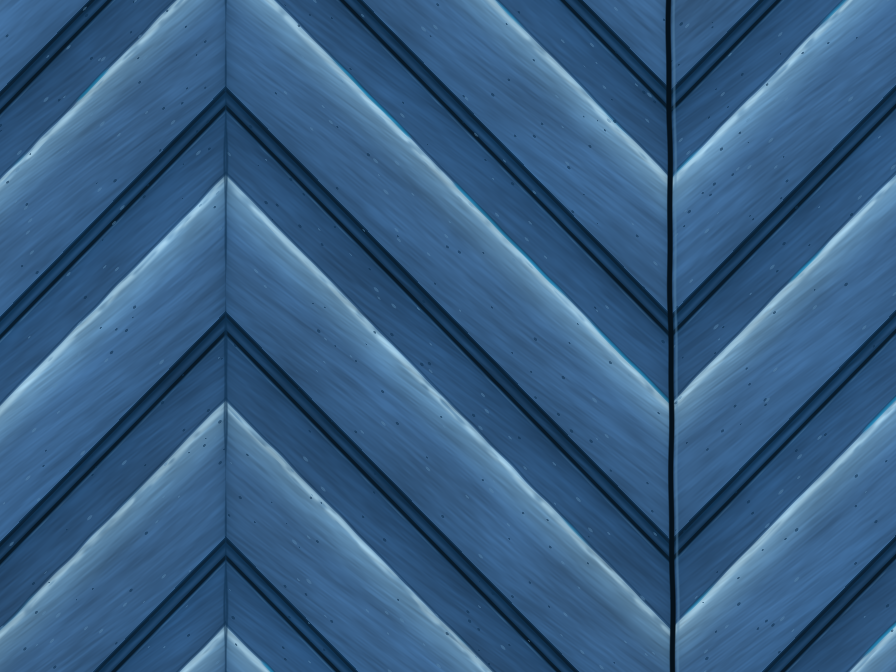
Write a WebGL 1 fragment shader that draws this texture.

```glsl
precision highp float;
// Painted blue chevron boards: mirrored diagonal strips with a double groove,
// a recessed flat and a raised face whose worn edge catches the light.
// A triangle wave folds the plane; one profile is then repeated along it.
uniform vec2 u_resolution;

const float PEAK_X = 0.336;   // mitre joint, in canvas heights
const float PANEL_W = 0.662;  // distance from mitre to open seam
const float PITCH = 0.335;    // vertical spacing of the boards
const float SLOPE = 1.02;

const vec3 BLACK_TEAL = vec3(0.03, 0.09, 0.14);
const vec3 DEEP = vec3(0.06, 0.18, 0.29);
const vec3 SHADE = vec3(0.16, 0.30, 0.45);
const vec3 BASE = vec3(0.23, 0.38, 0.54);
const vec3 LIGHT = vec3(0.34, 0.51, 0.65);
const vec3 PALE = vec3(0.60, 0.74, 0.82);
const vec3 TURQUOISE = vec3(0.10, 0.48, 0.66);

float hash(vec2 p) {
  return fract(sin(dot(p, vec2(127.1, 311.7))) * 43758.545);
}

float noise(vec2 p) {
  vec2 i = floor(p), f = fract(p);
  f = f * f * (3.0 - 2.0 * f);
  float low = mix(hash(i), hash(i + vec2(1.0, 0.0)), f.x);
  float high = mix(hash(i + vec2(0.0, 1.0)), hash(i + vec2(1.0, 1.0)), f.x);
  return mix(low, high, f.y);
}

// Cellular specks: only the given share of the cells carries one.
float specks(vec2 p, float share, float radius) {
  vec2 cell = floor(p);
  float mask = 0.0;
  for (int j = -1; j <= 1; j++) {
    for (int i = -1; i <= 1; i++) {
      vec2 c = cell + vec2(float(i), float(j));
      vec2 center = c + vec2(hash(c + 3.7), hash(c + 9.2));
      float r = radius * (0.4 + 0.6 * hash(c + 5.1));
      float spot = 1.0 - smoothstep(r * 0.5, r, length(p - center));
      mask = max(mask, spot * step(hash(c), share));
    }
  }
  return mask;
}

// Soft-edged line of a given half width around zero.
float line(float d, float halfWidth, float soft) {
  return 1.0 - smoothstep(halfWidth - soft, halfWidth + soft, abs(d));
}

// Fibres run along x; two stretched noise layers and a slow ripple.
float woodGrain(vec2 g) {
  g.y += 0.12 * g.x + 0.006 * sin(g.x * 9.0 + g.y * 14.0);
  float fibres = noise(g * vec2(15.0, 230.0)) + 0.7 * noise(g * vec2(45.0, 400.0));
  return fibres - 0.85 + 0.18 * sin(g.y * 170.0 + 3.0 * noise(g * 8.0));
}

// Board cross-section: s runs from groove (0) over the ridge (0.337) to 0.94.
vec3 boardProfile(float s, float along, float id, float px, float ends) {
  float wear = noise(vec2(along * 5.0, id * 7.3));
  float chips = noise(vec2(along * 55.0, s * 50.0 + id * 13.0));
  float ridge = s - 0.337 - 0.008 * (noise(vec2(along * 24.0, id)) - 0.5);
  float raised = smoothstep(-px, px, ridge);

  vec3 flatPart = mix(SHADE, BASE, 0.35 * smoothstep(0.05, 0.3, s));
  vec3 face = mix(LIGHT, BASE, smoothstep(0.02, 0.27, ridge));
  face = mix(face, SHADE, 0.35 * smoothstep(0.68, 0.94, s));
  vec3 col = mix(flatPart, face, raised);

  // Rubbed paint: a broad pale bloom, a brighter core and a cool rim.
  float bloom = exp(-max(ridge, 0.0) * 14.0) * raised;
  col = mix(col, PALE, bloom * (0.25 + 0.3 * wear + 0.2 * ends));
  float core = line(ridge - 0.022, 0.018, 0.012 + px);
  col = mix(col, PALE * 1.07, core * smoothstep(0.15, 0.75, chips + wear * 0.5) * 0.75);
  float rim = line(ridge + 0.004, 0.010, px);
  float bare = smoothstep(0.55, 0.8, noise(vec2(along * 13.0, id * 4.1)));
  col = mix(col, TURQUOISE, rim * bare * 0.75);
  col = mix(col, DEEP, line(ridge + 0.014, 0.005, px) * 0.35);

  // Groove: shadowed slot, blue bead, black slit and a thin lit lip.
  col = mix(col, DEEP, 0.55 * exp(-max(s - 0.045, 0.0) * 45.0));
  float slot = smoothstep(-0.058 - px, -0.058 + px, s) * (1.0 - smoothstep(0.04, 0.05 + px, s));
  col = mix(col, DEEP, slot * 0.92);
  col = mix(col, SHADE, line(s - 0.002, 0.014, 0.01 + px) * 0.65);
  col = mix(col, BLACK_TEAL, line(s + 0.043, 0.009, px) * 0.6);
  col = mix(col, BLACK_TEAL, line(s - 0.033, 0.010, px) * 0.9);
  return mix(col, LIGHT, line(s - 0.054, 0.005, px) * 0.35 * chips);
}

void main() {
  vec2 p = gl_FragCoord.xy / u_resolution.y;
  float px = 1.0 / u_resolution.y;
  float down = 1.0 - p.y;

  // Fold into mirrored panels, then into boards.
  float x = p.x - PEAK_X;
  float panel = floor(x / PANEL_W);
  float u = abs(mod(x + PANEL_W, 2.0 * PANEL_W) - PANEL_W);
  float v = down - 0.148 - SLOPE * u;
  float phase = v / PITCH + 0.06;
  float s = fract(phase) - 0.06;
  float id = floor(phase) + panel * 17.0;
  float along = (u + SLOPE * down) / 1.43;
  vec2 boardPos = vec2(along + panel * 5.0, v / 1.43);

  vec3 col = boardProfile(s, boardPos.x, id, px / PITCH, smoothstep(0.4, PANEL_W, u));

  // Grain, blotches, scuffs and a slight tint per board.
  float blotch = noise(boardPos * vec2(7.0, 16.0)) + 0.5 * noise(p * 23.0) - 0.75;
  col *= 1.0 + 0.13 * woodGrain(boardPos) + 0.13 * blotch + 0.08 * (hash(vec2(id, 2.0)) - 0.5);
  col = mix(col, DEEP, 0.55 * specks(boardPos * vec2(38.0, 60.0), 0.10, 0.16));
  col = mix(col, LIGHT, 0.45 * specks(boardPos * vec2(30.0, 75.0) + 40.0, 0.09, 0.20));

  // Closed mitre at the peak, open black seam between panels.
  float wobble = 0.0012 * sin(down * 19.0) + 0.0008 * sin(down * 47.0);
  col = mix(col, DEEP, 0.25 * exp(-u * 110.0) + 0.45 * line(u + wobble, 0.0016, px));
  float seam = x - PANEL_W + 0.003 - 0.006 * down + wobble * 0.6;
  col = mix(col, DEEP, 0.35 * exp(-abs(seam) * 130.0));
  col = mix(col, LIGHT, line(seam - 0.008, 0.0018, px) * 0.45);
  col = mix(col, BLACK_TEAL * 0.7, line(seam, 0.0038, px));
  gl_FragColor = vec4(col, 1.0);
}
```
